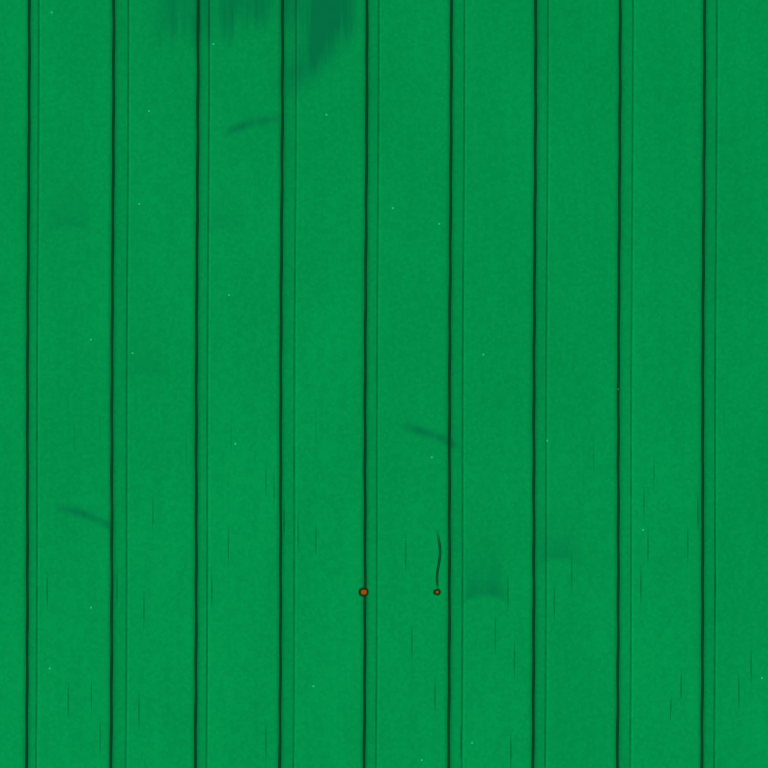
This texture is drawn by a WebGL 2 fragment shader. Its source:

```glsl
#version 300 es
precision highp float;
// Green painted tongue-and-groove boards: nine dark vertical joints, each with
// a faint bead line on its right. Cellular noise gives the paint grain and the
// scratches, layered sines the uneven coat; scuffs and rust chips come from loops.
uniform vec2 u_resolution;
out vec4 fragColor;

vec2 hash2(vec2 p) {
  vec3 q = fract(vec3(p.xyx) * vec3(0.1031, 0.103, 0.0973));
  q += dot(q, q.yzx + 33.33);
  return fract((q.xx + q.yz) * q.zy);
}

// x: distance to the nearest jittered point, y: random value of that cell
vec2 cellular(vec2 p) {
  vec2 cell = floor(p), best = vec2(9.0, 0.0);
  for (int j = -1; j <= 1; j++)
    for (int i = -1; i <= 1; i++) {
      vec2 c = cell + vec2(i, j);
      float d = length(c + hash2(c) - p);
      if (d < best.x) best = vec2(d, hash2(c + 71.0).x);
    }
  return best;
}

// Smooth uneven field, roughly -1 to 1
float layeredSines(vec2 p) {
  float sum = 0.0, amp = 0.5;
  for (int i = 0; i < 4; i++) {
    sum += amp * sin(p.x + 1.7 * sin(p.y)) * cos(p.y + 1.3 * sin(p.x * 0.7));
    p = mat2(1.5, 1.1, -1.1, 1.5) * p + 2.3;
    amp *= 0.6;
  }
  return sum;
}

// Soft-edged line coverage, kept at least about a pixel wide
float line(float d, float halfWidth) {
  float soft = 0.7 / u_resolution.x;
  return 1.0 - smoothstep(halfWidth - soft, halfWidth + soft, abs(d));
}

void main() {
  vec2 uv = gl_FragCoord.xy / u_resolution;

  // Boards: spacing and a slight lean
  float lean = 0.0345 + 0.0035 * uv.y + 0.0004 * sin(uv.y * 9.0);
  float along = (uv.x - lean) / 0.1099;
  float board = floor(along);
  float fromJoint = (along - board) * 0.1099;
  float toJoint = 0.1099 - fromJoint;
  float nearest = min(fromJoint, toJoint);

  // Paint coat with patches, brushing and fine grain
  float patches = layeredSines(uv * vec2(13.0, 7.0));
  float brushing = layeredSines(uv * vec2(160.0, 9.0));
  vec2 grain = cellular(uv * 230.0);
  float coat = 0.985 + 0.025 * patches + 0.013 * brushing - 0.025 * uv.y;
  coat += 0.05 * (grain.y - 0.5) + 0.015 * (0.5 - grain.x);
  coat += 0.02 * (hash2(vec2(board, 4.0)).x - 0.5);
  vec3 color = vec3(0.01, 0.575, 0.295) * coat;

  // Worn brushwork along the upper left edge
  float wear = smoothstep(0.17, 0.24, uv.x) * smoothstep(0.48, 0.44, uv.x);
  wear *= smoothstep(0.92, 0.99, uv.y + 0.05 * patches + 0.02 * brushing);
  float sweep = uv.x - 0.43 + 1.6 * pow(1.0 - uv.y, 1.6);
  float stroke = exp(-pow(sweep / 0.025, 2.0)) * smoothstep(0.86, 0.92, uv.y);
  float smudge = wear * (0.45 + 0.4 * brushing) + stroke * (0.6 + 0.3 * brushing);

  // Slanted scuffs
  for (int i = 0; i < 3; i++) {
    float n = float(i);
    vec2 q = uv - vec2(mod(0.11 + 0.45 * n, 0.68), 0.33 + 0.105 * n + 0.15 * n * (n - 1.0));
    q.y += q.x * (n > 1.5 ? -0.25 : 0.35) + 3.0 * q.x * q.x;
    float scuff = exp(-pow(q.y / 0.006, 2.0)) * smoothstep(0.042, 0.025, abs(q.x));
    smudge += scuff * (0.5 + 0.35 * brushing);
  }

  // Brush marks with a curved lower edge, fading upward
  for (int i = 0; i < 5; i++) {
    float n = float(i);
    vec2 q = uv - vec2(mod(0.63 + 0.1 * n, 0.74), fract(0.225 + 0.05 * n + 0.19 * n * (n - 1.0)));
    q.y += 9.0 * q.x * q.x + 0.006 * patches;
    float mark = smoothstep(-0.008, 0.006, q.y) * exp(-max(q.y, 0.0) * 28.0);
    mark *= smoothstep(0.036, 0.018, abs(q.x));
    smudge += mark * (0.55 + 0.3 * brushing) / (1.0 + 0.6 * n);
  }
  color = mix(color, vec3(0.015, 0.41, 0.255), clamp(smudge, 0.0, 0.8));

  // Sparse vertical scratches, mostly low on the boards
  vec2 scratch = cellular(uv * vec2(190.0, 11.0));
  float scratched = step(0.95, scratch.y) * smoothstep(0.35, 0.1, scratch.x);
  color *= 1.0 - 0.15 * scratched * smoothstep(0.55, 0.25, uv.y);

  // Bead line, joint shade and dark joint
  float beadOffset = 0.0162 - 0.004 * cos(3.1416 * board) * exp(-0.35 * max(board, 0.0));
  float bead = fromJoint - beadOffset;
  float roughness = 0.75 + 0.25 * layeredSines(vec2(board * 5.0, uv.y * 60.0));
  color *= 1.0 - 0.035 * smoothstep(0.002, -0.002, bead);
  color *= 1.0 - 0.24 * roughness * line(bead, 0.0012);
  color *= 1.0 + 0.04 * line(bead - 0.003, 0.001);
  color *= 1.0 - 0.22 * exp(-pow(nearest / 0.004, 2.0));
  float wobble = 0.0003 * sin(uv.y * 70.0 + board * 4.0);
  color = mix(color, vec3(0.005, 0.23, 0.115), 0.85 * line(nearest, 0.0017 + wobble));

  // Rust chips, the second below an open crack
  for (int i = 0; i < 2; i++) {
    float n = float(i);
    vec2 q = uv - vec2(0.474 + 0.095 * n, 0.229);
    float crack = line(q.x - 0.002 + 0.002 * sin(q.y * 90.0), 0.0018);
    crack *= n * smoothstep(0.0, 0.015, q.y) * smoothstep(0.085, 0.06, q.y);
    color = mix(color, vec3(0.01, 0.26, 0.13), 0.8 * crack);
    float chip = length(q) + 0.002 * brushing;
    color = mix(color, vec3(0.12, 0.2, 0.07), smoothstep(0.007, 0.004, chip));
    color = mix(color, vec3(0.62, 0.3, 0.06), smoothstep(0.004, 0.002, chip));
  }

  // Tiny pale specks
  vec2 speck = cellular(uv * 45.0);
  color += vec3(0.12, 0.14, 0.12) * step(0.988, speck.y) * smoothstep(0.1, 0.04, speck.x);
  fragColor = vec4(color, 1.0);
}
```
